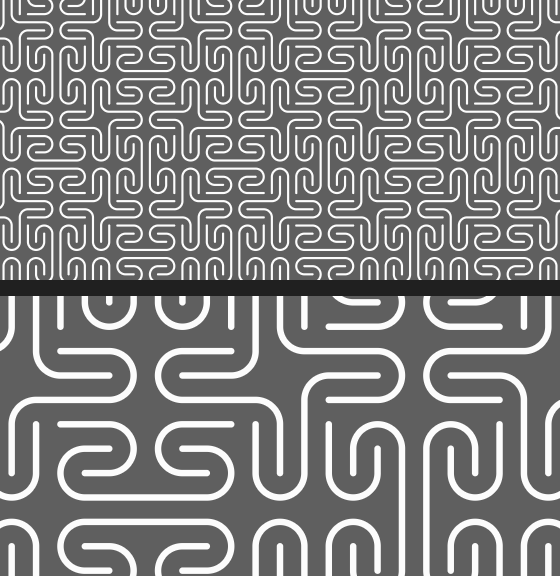
Top, the full canvas; bottom, a detail of the centre.
Reproduce this pattern procedurally as a WebGL 2 fragment shader.

```glsl
#version 300 es
precision highp float;
// Light rounded lines on grey: interlocked hooks in a four-fold labyrinth of mirrored cells.

#define UNIT 0.02904        // line spacing, in canvas heights
#define CELL 11.0           // cell side, in units
#define HALF_WIDTH 0.132    // half the line width, in units
#define CENTRE_Y 0.572      // height of the middle cell centre
#define GROUND vec3(0.373)
#define LINE vec3(0.99)

uniform vec2 u_resolution;
out vec4 fragColor;

const float FAR = 100.0;

// Straight stroke with round ends.
float segment(vec2 p, vec2 a, vec2 b) {
    vec2 ab = b - a;
    return length(p - a - ab * clamp(dot(p - a, ab) / dot(ab, ab), 0.0, 1.0));
}

// Horizontal stroke from x0 to x1 at height y.
float bar(vec2 p, float x0, float x1, float y) {
    return segment(p, vec2(x0, y), vec2(x1, y));
}

// Half circle of radius one, open on the side away from "side" (-1 left, 1 right).
float halfTurn(vec2 p, vec2 centre, float side) {
    vec2 q = p - centre;
    return q.x * side >= 0.0 ? abs(length(q) - 1.0) : FAR;
}

// Quarter circle of radius one in the upper right of its centre (y down).
float quarterTurn(vec2 p, vec2 centre) {
    vec2 q = p - centre;
    return q.x >= 0.0 && q.y <= 0.0 ? abs(length(q) - 1.0) : FAR;
}

// Two hooks that grip each other in the cell corner.
float cornerHooks(vec2 p) {
    float outer = min(bar(p, -6.0, -3.0, 5.0), bar(p, -4.0, -3.0, 3.0));
    outer = min(outer, halfTurn(p, vec2(-3.0, 4.0), 1.0));
    float inner = min(bar(p, -4.0, -2.0, 2.0), bar(p, -4.0, -3.0, 4.0));
    inner = min(inner, halfTurn(p, vec2(-4.0, 3.0), -1.0));
    return min(outer, inner);
}

// Long arm that loops at the left and bends into the next arm.
float centreArm(vec2 p) {
    float d = min(bar(p, -4.0, -2.0, -1.0), bar(p, -4.0, -1.0, 1.0));
    d = min(d, halfTurn(p, vec2(-4.0, 0.0), -1.0));
    d = min(d, quarterTurn(p, vec2(-1.0, 2.0)));
    return min(d, segment(p, vec2(0.0, 2.0), vec2(0.0, 4.0)));
}

void main() {
    vec2 canvas = gl_FragCoord.xy / u_resolution.y;
    vec2 centre = vec2(0.5 * u_resolution.x / u_resolution.y, CENTRE_Y);
    vec2 grid = (canvas - centre) / UNIT;
    grid.y = -grid.y;

    // Mirror every second cell in each direction.
    vec2 cell = floor(grid / CELL + 0.5);
    vec2 p = (grid - CELL * cell) * (1.0 - 2.0 * mod(cell, 2.0));

    // Four quarter turns of the same strokes fill the cell.
    float d = FAR;
    for (int i = 0; i < 4; i++) {
        d = min(d, min(cornerHooks(p), centreArm(p)));
        p = vec2(p.y, -p.x);
    }

    // Smooth the edge over one output pixel.
    float pixel = 1.0 / (u_resolution.y * UNIT);
    float ink = clamp((HALF_WIDTH - d) / pixel + 0.5, 0.0, 1.0);
    fragColor = vec4(mix(GROUND, LINE, ink), 1.0);
}
```
